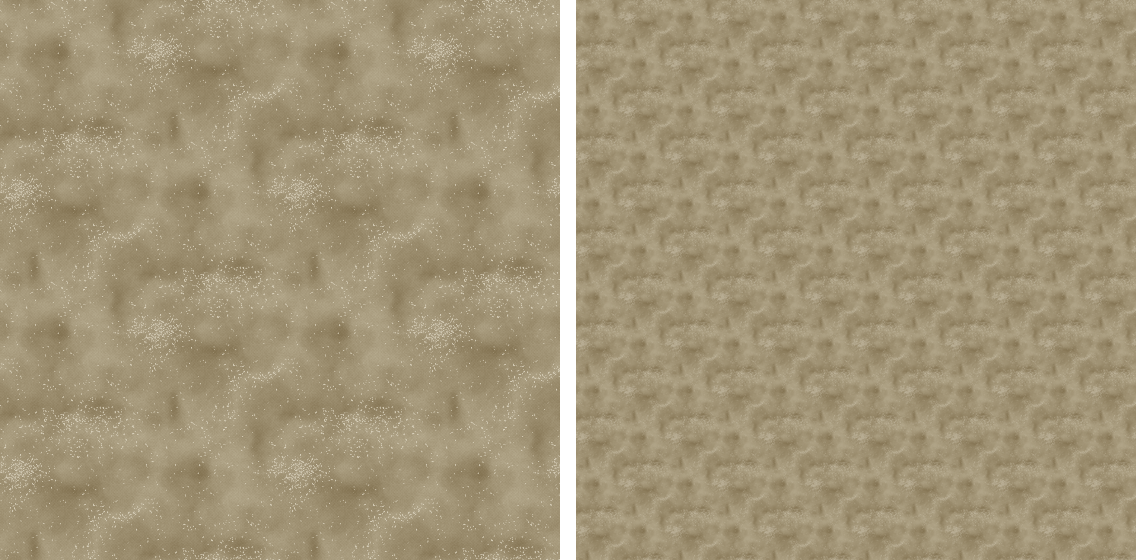
Left: one tile. Right: repeated 3 by 3.
Write a Shadertoy shader that draws this texture.

```glsl
// Aged parchment: soft tan clouds under drifts of pale flecks, 2 by 2 repeats in a half-drop.
// Diagonal coordinates q turn the half-drop into a unit lattice, so whole-number
// frequencies and wrapped cells tile. Clouds are layered sines plus soft stains.

const float TAU = 6.2831853;

// Stains: centre and radii in repeat units; the first six are dark, the rest light
const vec4 STAINS[10] = vec4[10](
    vec4(.14, .81, .055, .085), vec4(.33, .55, .21, .045), vec4(.63, .55, .03, .06),
    vec4(.71, .73, .09, .06), vec4(.92, .455, .035, .1), vec4(.07, .54, .1, .06),
    vec4(.32, .845, .12, .09), vec4(.555, .395, .11, .08), vec4(.39, .68, .09, .05),
    vec4(.04, .7, .08, .05));

// Fleck drifts: centre and radii, with the density of each
const vec4 DRIFTS[8] = vec4[8](
    vec4(.54, .785, .085, .07), vec4(.33, .49, .13, .09), vec4(.18, .45, .07, .06),
    vec4(.966, .67, .05, .022), vec4(.85, .6, .06, .08), vec4(.26, .9, .03, .06),
    vec4(.4, .812, .06, .014), vec4(.69, .475, .06, .016));
const float DENSITY[8] = float[8](.8, .4, .26, .5, .25, .25, .25, .25);

vec2 toLattice(vec2 p) { return vec2(p.x + p.y, p.x - p.y); }

vec3 hash3(vec2 cell, float seed) {
    vec3 h = fract(vec3(cell.xyx) * vec3(.1031, .1030, .0973) + seed * .137);
    h += dot(h, h.yxz + 33.33);
    return fract((h.xxy + h.yzz) * h.zyx);
}

// Layered sines with whole-number wave vectors, period 1 on both axes
float mottle(vec2 q) {
    float sum = 0.;
    for (int i = 1; i <= 10; i++) {
        float n = float(i), freq = 1. + .8 * n;
        vec2 wave = round(freq * vec2(cos(2.4 * n), sin(2.4 * n)));
        sum += sin(TAU * dot(wave, q) + 1.7 * n * n) / freq;
    }
    return sum;
}

// Soft ellipse repeated over the half-drop lattice
float softSpot(vec2 p, vec4 spot) {
    vec2 d = toLattice(p - spot.xy);
    d = toLattice(d - round(d)) * .5 / spot.zw;
    return exp(-dot(d, d));
}

// Cellular flecks: one tilted oval per occupied cell
float flecks(vec2 q, float cells, float density, float pixel) {
    vec2 g = q * cells, home = floor(g);
    float cover = 0., blur = pixel * cells * .4;
    for (int y = -1; y <= 1; y++)
    for (int x = -1; x <= 1; x++) {
        vec2 cell = home + vec2(x, y);
        vec3 h = hash3(mod(cell, cells), cells);
        vec2 d = g - cell - .5 - .7 * (h.xy - .5);
        float a = TAU * fract(h.x * 7.3);
        d = mat2(cos(a), -sin(a), sin(a), cos(a)) * d * vec2(.75, 1.25);
        float radius = .2 + .13 * h.y;
        float oval = 1. - smoothstep(radius - blur, radius + blur, length(d));
        cover = max(cover, oval * smoothstep(h.z, h.z + .02, density) * (.55 + .45 * h.x));
    }
    return cover;
}

void mainImage(out vec4 fragColor, in vec2 fragCoord) {
    vec2 p = 2. * fragCoord / iResolution.xy;
    vec2 q = toLattice(p);
    float pixel = 2.83 / iResolution.y;

    // Clouds with finer wisps
    float cloud = mottle(q);
    vec2 warped = p + .03 * vec2(cloud, mottle(q.yx + .3));
    float wisp = mottle(2. * toLattice(warped) + .4);
    float tone = .6 + .2 * cloud + .09 * wisp;
    for (int i = 0; i < 10; i++)
        tone += (i < 6 ? -.55 : .38) * softSpot(warped, STAINS[i]);

    // Fine weave and grain
    float weave = sin(TAU * 96. * p.x) * sin(TAU * 96. * p.y);
    float grain = hash3(mod(floor(q * 128.), 128.), 5.).x - .5;
    tone += .07 * weave + .16 * grain;

    // Drifts gathered into clumps
    float drift = 0.;
    for (int i = 0; i < 8; i++)
        drift += DENSITY[i] * softSpot(warped, DRIFTS[i]);
    drift *= .25 + smoothstep(-.7, .8, mottle(3. * q));
    float density = .035 + drift;
    float fleck = max(flecks(q, 71., density, pixel), flecks(q, 97., density, pixel));

    vec3 color = mix(vec3(.54, .478, .35), vec3(.69, .643, .53), clamp(tone, -.25, 1.2));
    color = mix(color, vec3(.72, .68, .59), .35 * min(drift, 1.));
    color = mix(color, vec3(.86, .83, .75), .95 * fleck);
    fragColor = vec4(color, 1.);
}
```
